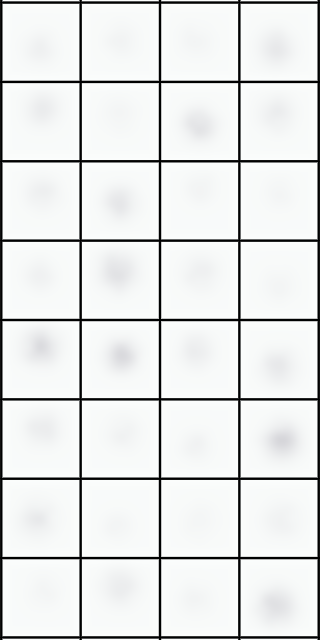
Write a Shadertoy shader that draws this pattern.

```glsl
// Square white tiles parted by thin black joints, four across and eight down.
// Each tile carries one soft grey smudge whose place, shape and strength come
// from a hash of the tile index; the grid is centred on the canvas.

const float TILE_SIZE = 0.248;    // in canvas widths
const float JOINT_WIDTH = 0.0076; // in canvas widths
const vec3 PAPER = vec3(0.974, 0.982, 0.979);
const vec3 SMUDGE_TINT = vec3(1.0, 1.06, 0.92);
const vec3 JOINT_COLOUR = vec3(0.0, 0.003, 0.005);

float hash(vec2 p) {
    return fract(sin(dot(p, vec2(127.1, 311.7))) * 43758.5453);
}

float valueNoise(vec2 p) {
    vec2 i = floor(p), f = fract(p);
    f = f * f * (3.0 - 2.0 * f);
    float low = mix(hash(i), hash(i + vec2(1.0, 0.0)), f.x);
    float high = mix(hash(i + vec2(0.0, 1.0)), hash(i + vec2(1.0, 1.0)), f.x);
    return mix(low, high, f.y);
}

// Distance to the nearest whole-number line on either axis.
float gridDistance(vec2 p) {
    vec2 d = abs(p - round(p));
    return min(d.x, d.y);
}

// Soft blot in a tile; local runs from -0.5 to 0.5.
float smudge(vec2 local, vec2 tile) {
    vec2 jitter = vec2(hash(tile + 3.7), hash(tile + 9.2)) - 0.5;
    vec2 offset = local - vec2(0.0, 0.03) - jitter * vec2(0.10, 0.28);
    float spread = mix(0.13, 0.16, hash(tile + 17.3));
    float strength = hash(tile + 23.1);
    float blot = exp(-0.5 * dot(offset, offset) / (spread * spread));
    float mottling = mix(0.75, 1.2, valueNoise(local * 6.0 + tile * 13.0));
    return blot * mottling * mix(0.02, 0.125, strength * strength);
}

void mainImage(out vec4 fragColor, in vec2 fragCoord) {
    vec2 p = (fragCoord - 0.5 * iResolution.xy) / (iResolution.x * TILE_SIZE);
    vec2 tile = floor(p);
    vec2 local = fract(p) - 0.5;

    // Tile surface, a touch brighter beside the joints.
    float edge = gridDistance(p);
    float rim = 1.0 - smoothstep(0.0, 0.16, edge);
    vec3 colour = PAPER + 0.010 * rim;
    colour -= SMUDGE_TINT * smudge(local, tile);

    // Joints, smoothed over one pixel.
    float pixel = 1.0 / iResolution.x;
    float outside = edge * TILE_SIZE - 0.5 * JOINT_WIDTH;
    float joint = clamp(0.5 - outside / pixel, 0.0, 1.0);
    fragColor = vec4(mix(colour, JOINT_COLOUR, joint), 1.0);
}
```
